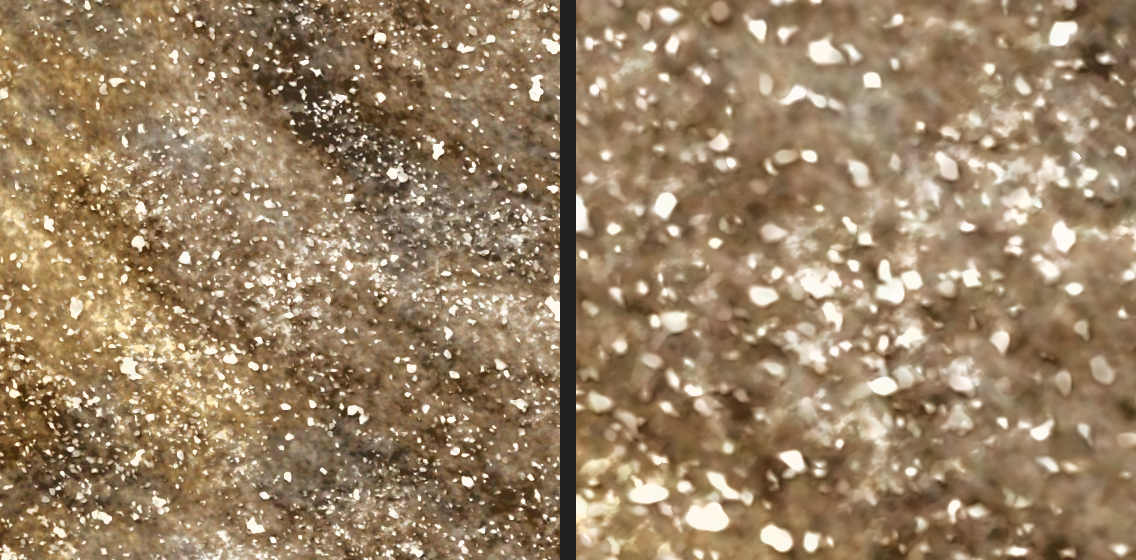
Left, the full canvas; right, a detail of the centre.
Reproduce this texture procedurally as a Shadertoy shader.

```glsl
vec3 hash3(vec2 p) {
    vec3 q = fract(p.xyx * vec3(.1031, .1030, .0973));
    q += dot(q, q.yxz + 33.33);
    return fract((q.xxy + q.yzz) * q.zyx);
}

float noise(vec2 p) {
    vec2 i = floor(p), f = fract(p);
    f = f * f * (3. - 2. * f);
    return mix(mix(hash3(i).x, hash3(i + vec2(1, 0)).x, f.x),
               mix(hash3(i + vec2(0, 1)).x, hash3(i + 1.).x, f.x), f.y);
}

float fbm(vec2 p) {
    float sum = 0., amp = .53;
    for (int i = 0; i < 4; i++) {
        sum += amp * noise(p);
        p = mat2(1.6, 1.2, -1.2, 1.6) * p + 17.;
        amp *= .5;
    }
    return sum;
}

mat2 rotation(float a) {
    return mat2(cos(a), sin(a), -sin(a), cos(a));
}

// Furrow coordinates: x runs downhill to the right, y runs across the bands
vec2 furrow(vec2 uv) {
    vec2 p = rotation(.63) * uv;
    p.y += .03 * sin(p.x * 4. + 1.);
    return p + 3.;
}

// Share of stony ground, in clusters along the furrows
float stoniness(vec2 uv) {
    return smoothstep(.33, .7, fbm(furrow(uv) * vec2(6, 10) + 40.));
}

// Scattered stones: x = coverage, y = shadow, z = brightness of the stone
vec3 stones(vec2 uv, float scale, float density) {
    vec2 p = uv * scale + 7., cell = floor(p);
    float soft = .0032 * scale;
    float rough = noise(p * 2.7 + scale) + .8 * noise(uv * 130. + scale) - .9;
    vec3 result = vec3(0);
    for (int y = -1; y <= 1; y++)
    for (int x = -1; x <= 1; x++) {
        vec2 id = cell + vec2(x, y);
        vec3 place = hash3(id + scale * 3.), look = hash3(id + scale * 5. + 91.);
        if (place.z > density * (.25 + 1.5 * stoniness((id - 7.) / scale))) continue;

        vec2 q = p - id - place.xy;
        mat2 turn = rotation(.6 + 1.8 * (look.x - .5));
        float radius = mix(.2, .4, look.y * look.y);
        vec2 a = abs(turn * q) * vec2(.85, 1.25);
        float d = mix(length(a), a.x + a.y, .25) + rough * .4 - radius;
        float cover = smoothstep(soft, -soft, d);
        if (cover > result.x) result.xz = vec2(cover, look.z);

        vec2 b = q - vec2(.1, -.16);
        float fall = length(turn * b * vec2(.9, 1.1)) + rough * .2 - radius;
        result.y = max(result.y, smoothstep(.22, -.15, fall));
    }
    return result;
}

// Earth colours from damp shade to sunlit chalk
vec3 earth(float t) {
    vec3 c = mix(vec3(.27, .18, .08), vec3(.52, .41, .29), smoothstep(-.05, .36, t));
    c = mix(c, vec3(.72, .63, .51), clamp((t - .33) / .33, 0., 1.));
    return mix(c, vec3(1, .98, .94), clamp((t - .66) / .3, 0., 1.));
}

void mainImage(out vec4 fragColor, in vec2 fragCoord) {
    vec2 uv = fragCoord / iResolution.y;
    vec2 f = furrow(uv);

    // Soil: broad dusty bands, clods and fine grit
    float band = fbm(f * vec2(2, 8) + 5.);
    float clods = fbm(f * vec2(26, 38));
    float grit = noise(f * vec2(85, 115));
    float dust = noise(f * vec2(170, 210) + 60.);
    float tone = .455 + 1.15 * (band - .5) + .5 * (clods - .5)
               + .28 * (grit - .5) + .17 * (dust - .5);

    // Crumbs: pale ragged lumps with dark gaps, merging where the ground is stony
    float stony = stoniness(uv);
    float crumbs = fbm(uv * rotation(.5) * vec2(62, 80) + 130.);
    tone += (.1 + .3 * stony) * smoothstep(.52, .76, crumbs);
    tone -= (.06 + .12 * stony) * smoothstep(.46, .26, crumbs);

    // Stones from sand grains to chalk lumps
    float chalk = 0.;
    for (int i = 0; i < 4; i++) {
        float k = float(i);
        float scale = 90. * pow(.64, k);
        vec3 s = stones(uv + .13 * k, scale, .37 * pow(.5, k));
        float light = mix(.66 + .09 * k, 1.1, s.z) + .35 * (grit - .5);
        tone -= .16 * s.y * (1. - s.x);
        tone = mix(tone, max(tone, light), s.x);
        chalk = max(chalk, s.x);
    }
    vec3 color = earth(tone);

    // Ochre towards the left, faint cool grey in patches
    float ochre = smoothstep(.4, .8, fbm(f * vec2(2, 4) + 23.) + .22 - .6 * uv.x);
    float grey = smoothstep(.5, .78, fbm(f * vec2(5, 9) + 71.));
    color *= mix(vec3(1), vec3(1.01, .94, .74), ochre * (1. - .8 * chalk));
    color = mix(color, vec3(dot(color, vec3(.3, .5, .2))) * vec3(1.02, 1, .97), .4 * grey);

    // Slight hue flecks on single grains
    vec3 fleck = vec3(noise(uv * 110. + 9.), .5, noise(uv * 90. + 33.)) - .5;
    color += .06 * fleck;
    fragColor = vec4(clamp(color, 0., 1.), 1);
}
```
